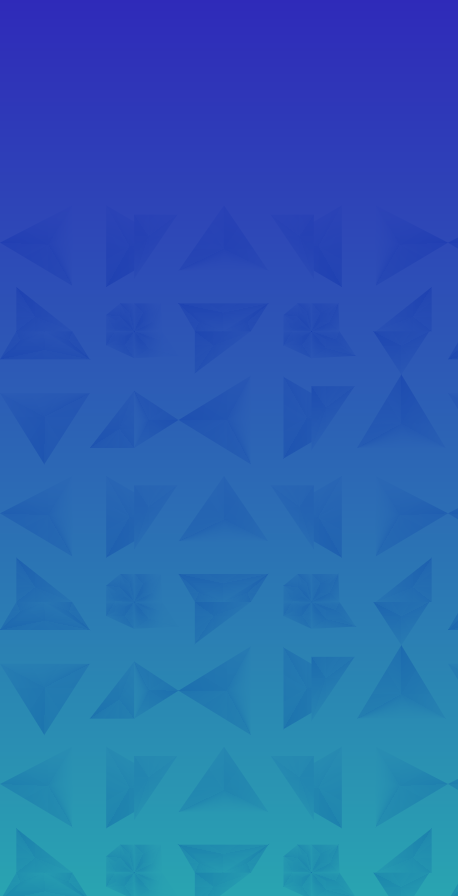
A Shadertoy shader for this background:

```glsl
// Rows of faint faceted gems over a vertical indigo-to-teal gradient.
// One tile is built from triangles; barycentric coordinates give each
// triangle its antialiased edge, three creased facets and a soft fade.

#define CANVAS_UNITS 768.0
#define TILE vec2(384.0, 232.0)
#define FIRST_ROW 172.0
#define TOP_COLOR vec3(0.185, 0.165, 0.725)
#define BOTTOM_COLOR vec3(0.160, 0.645, 0.695)
#define INK vec3(0.36, 0.19, 0.03)
#define CORNER_FADE vec3(1.0, 0.7, 0.25)
#define FACET_TONES vec3(0.9, 1.0, 0.72)
#define PLEAT 0.08
#define OPEN_EDGE 0.08

float pixelSize;

float cross2(vec2 a, vec2 b) { return a.x * b.y - a.y * b.x; }

// Creased triangle: ink is strongest at a, weaker at b, faint at c.
// The facet opposite a fades from its creases to edgeInk at its edge.
float facets(vec2 p, vec2 a, vec2 b, vec2 c, float edgeInk) {
    float area = cross2(b - a, c - a);
    vec3 bary = vec3(cross2(b - p, c - p), cross2(c - p, a - p),
                     cross2(a - p, b - p)) / area;
    vec3 edgeDist = bary * abs(area)
                  / vec3(length(c - b), length(a - c), length(b - a));
    float inside = min(edgeDist.x, min(edgeDist.y, edgeDist.z));
    float cover = clamp(inside / pixelSize + 0.5, 0.0, 1.0);

    // The smallest coordinate names the facet; the others give its fan
    float low = min(bary.x, min(bary.y, bary.z));
    bool facetA = bary.x == low;
    bool facetB = !facetA && bary.y == low;
    float tone = facetA ? FACET_TONES.x : facetB ? FACET_TONES.y : FACET_TONES.z;
    vec2 side = facetA ? bary.yz : facetB ? bary.zx : bary.xy;
    float fan = (side.x - low) / max(side.x + side.y - 2.0 * low, 0.001);
    tone += PLEAT * (fract(fan * 3.0) - 0.5);
    float crease = clamp(low / max(min(side.x, side.y), 0.001), 0.0, 1.0);
    tone *= mix(facetA ? edgeInk : 0.9, 1.0, crease);
    return cover * tone * clamp(dot(bary, CORNER_FADE), 0.0, 1.0);
}

float tri(vec2 p, vec2 a, vec2 b, vec2 c) { return facets(p, a, b, c, 0.9); }
float arrow(vec2 p, vec2 a, vec2 b, vec2 c) { return facets(p, a, b, c, OPEN_EDGE); }

// Clipped upright blade with a hanging triangle at its right
float blade(vec2 p) {
    float clip = clamp((24.0 - p.x) / pixelSize + 0.5, 0.0, 1.0);
    return clip * tri(p, vec2(0, 70), vec2(0, 0), vec2(60, 35))
         + tri(p, vec2(24, 8), vec2(61, 8), vec2(24, 63));
}

// Trapezoid hanging from the middle of its short side
float trapezoid(vec2 p) {
    return tri(p, vec2(-38, 24), vec2(39, 24), vec2(0))
         + tri(p, vec2(-38, 24), vec2(-24, 0), vec2(0))
         + tri(p, vec2(39, 24), vec2(24, 0), vec2(0));
}

// Lopsided gem: a fan round its center, split by a pale cross
float gem(vec2 p) {
    vec2 rim[8] = vec2[8](vec2(-24, -14), vec2(-12, -24), vec2(0, -24),
        vec2(23, -24), vec2(24, 0), vec2(38, 21), vec2(0, 23), vec2(-24, 12));
    float ink = 0.0;
    for (int i = 0; i < 8; i++)
        ink += tri(p, vec2(0), rim[i], rim[(i + 1) % 8]);
    return ink * (1.0 - 0.5 * exp(-min(abs(p.x), abs(p.y)) / 2.0));
}

float tileInk(vec2 p) {
    vec2 m = vec2(min(p.x, TILE.x - p.x), p.y);   // left-right mirror

    // Upper row: arrows, blades and a peak, fading upward
    float ink = arrow(m, vec2(0, 36), vec2(62, 73), vec2(62, 4));
    ink += blade(m - vec2(91, 4));
    ink += arrow(p, vec2(192, 4), vec2(153, 60), vec2(230, 60));
    ink *= mix(0.35, 0.95, smoothstep(0.0, 50.0, p.y));

    // Middle row: corner wedges, trapezoids and gems
    ink += tri(m, vec2(14, 74), vec2(14, 112), vec2(62, 112));
    ink += trapezoid(p - vec2(38, 112));
    ink += trapezoid(vec2(p.x - 191.0, 112.0 - p.y));
    ink += tri(p, vec2(167, 112), vec2(167, 148), vec2(215, 112));
    ink += tri(p, vec2(320, 112), vec2(368, 112), vec2(344, 149));
    float gemFade = 1.0 - 0.85 * smoothstep(118.0, 142.0, p.x);
    ink += gem(p - vec2(115, 112)) * gemFade;
    ink += gem(p - vec2(267, 112));

    // Lower row: drop, bow tie, blade and peak
    ink += facets(p, vec2(38, 226), vec2(77, 165), vec2(0, 165), 0.5);
    ink += tri(p, vec2(77, 212), vec2(115, 212), vec2(115, 163));
    ink += arrow(p, vec2(153, 188), vec2(115, 163), vec2(115, 212));
    ink += arrow(p, vec2(153, 188), vec2(215, 226), vec2(215, 150));
    ink += blade(p - vec2(243, 151));
    ink += arrow(p, vec2(344, 149), vec2(306, 212), vec2(382, 212));
    return ink;
}

void mainImage(out vec4 fragColor, in vec2 fragCoord) {
    pixelSize = CANVAS_UNITS / iResolution.y;
    vec2 p = vec2(fragCoord.x, iResolution.y - fragCoord.y) * pixelSize;

    // Gradient, slightly steeper toward the bottom
    float depth = p.y / CANVAS_UNITS;
    vec3 color = mix(TOP_COLOR, BOTTOM_COLOR, depth * (0.92 + 0.08 * depth));

    // Repeated tiles below the plain upper band
    vec2 local = mod(p - vec2(0.0, FIRST_ROW), TILE);
    float ink = tileInk(local) * step(FIRST_ROW, p.y);
    color *= 1.0 - INK * ink;

    fragColor = vec4(color, 1.0);
}
```
